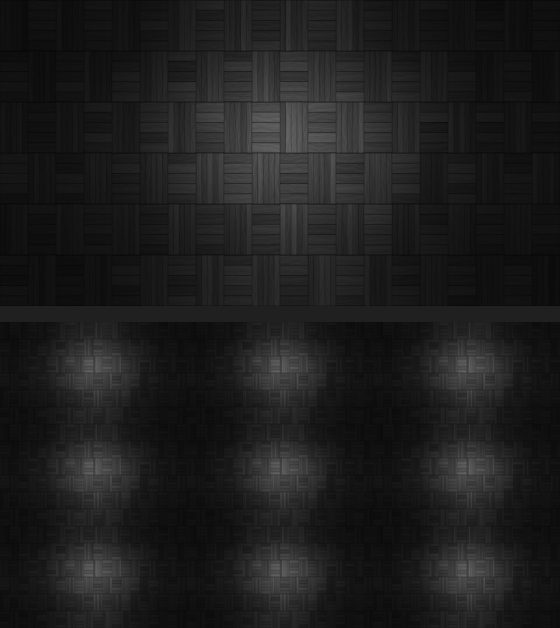
Top, the tile; bottom, the same tile 3 across and 3 down.
This texture is drawn by a Shadertoy shader. Its source:

```glsl
// Dark basket-weave parquet under a soft pool of light: blocks of five planks
// alternate between upright and level, shifted by one block on every row.
// Grain is layered sines seeded per plank; cells and light wrap at the edges.

#define BLOCKS vec2(20.0, 6.0)        // even counts keep the weave seamless
#define PLANKS 5.0                    // planks in each block
#define SEAM_WIDTH 0.0012             // half width, in canvas heights
#define PLANK_VARIATION 0.34
#define BLOCK_VARIATION 0.12
#define GRAIN_STRENGTH 0.07
#define LIGHT_CENTER vec2(0.51, 0.53)
#define LIGHT_FALLOFF vec2(2.4, 1.0)
#define SHADOW_COLOR vec3(0.047)
#define LIGHT_COLOR vec3(0.262)

const float TAU = 6.2831853;

float hash(vec3 p) {
    p = fract(p * vec3(0.1031, 0.1137, 0.0973));
    p += dot(p, p.yzx + 33.33);
    return fract((p.x + p.y) * p.z);
}

// Smoothed line coverage at distance d from its centre
float seam(float d, float pixel) {
    return 1.0 - smoothstep(SEAM_WIDTH - 0.6 * pixel, SEAM_WIDTH + 0.8 * pixel, d);
}

// Wavy streaks; p.x runs along the plank, p.y across it, in canvas heights
float woodGrain(vec2 p, float seed) {
    float phase = seed * 60.0;
    float bend = 0.004 * sin(p.x * 38.0 + phase) + 0.0015 * sin(p.x * 110.0 + phase * 1.7);
    float y = p.y + bend * (0.4 + seed);
    float broad = sin(y * TAU * (38.0 + 22.0 * seed) + phase);
    float fine = sin(y * TAU * 88.0 + 1.5 * broad + phase * 2.3);
    float pores = sin(p.x * 170.0 + phase * 3.1 + 2.0 * fine) * sin(y * 640.0 + phase);
    return 0.55 * broad + 0.5 * fine + 0.45 * pores;
}

void mainImage(out vec4 fragColor, in vec2 fragCoord) {
    vec2 uv = fract(fragCoord / iResolution.xy);
    float pixel = 1.0 / iResolution.y;

    // Block cell and its size in canvas heights
    vec2 blockSize = vec2(iResolution.x / iResolution.y, 1.0) / BLOCKS;
    vec2 cell = uv * BLOCKS;
    vec2 id = floor(cell);
    vec2 local = fract(cell);

    // Turn level and upright blocks into one frame: x along, y across
    bool level = mod(id.x + id.y, 2.0) < 0.5;
    vec2 frame = level ? local : local.yx;
    vec2 frameSize = level ? blockSize : blockSize.yx;
    float strip = frame.y * PLANKS;
    float plank = floor(strip);
    float seed = hash(vec3(id + 3.0, plank + 7.0));

    // Tone of each block and plank, then its grain
    float tone = 1.04 + BLOCK_VARIATION * (hash(vec3(id + 11.0, 41.0)) - 0.5);
    tone += PLANK_VARIATION * (seed - 0.5);
    float grainSeed = hash(vec3(id.yx + 19.0, plank + 23.0));
    tone += GRAIN_STRENGTH * woodGrain(frame * frameSize, grainSeed);

    // Seams: faint between planks, firmer round blocks, darkest between rows
    float stripEdge = 0.5 - abs(fract(strip) - 0.5);
    vec2 blockEdge = (0.5 - abs(local - 0.5)) * blockSize;
    float plankSeam = seam(stripEdge * frameSize.y / PLANKS, pixel);
    tone *= 1.0 - (level ? 0.36 : 0.20) * plankSeam;
    tone *= 1.0 - 0.20 * seam(blockEdge.x, pixel);
    tone *= 1.0 - 0.42 * seam(blockEdge.y, pixel);

    // Periodic pool of light
    vec2 wave = sin(0.5 * TAU * (uv - LIGHT_CENTER));
    float light = exp(-dot(LIGHT_FALLOFF, wave * wave));
    fragColor = vec4((SHADOW_COLOR + LIGHT_COLOR * light) * tone, 1.0);
}
```
